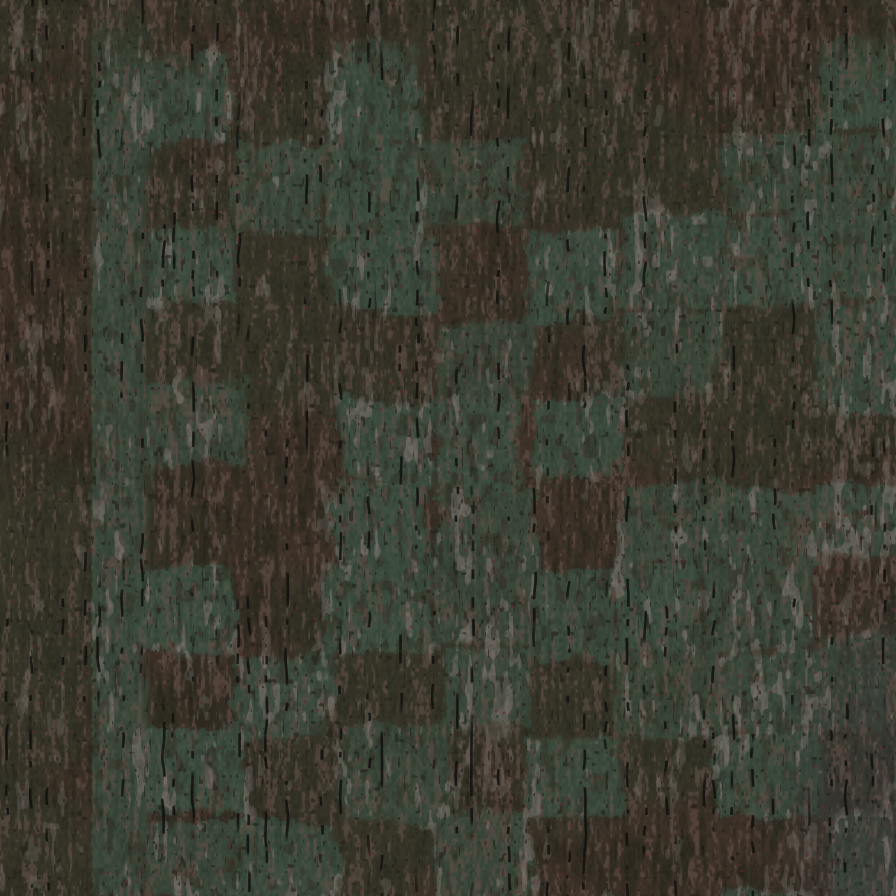
A Shadertoy shader for this texture:

```glsl
float hash(vec2 p) {
    vec3 q = fract(p.xyx * vec3(0.1031, 0.1030, 0.0973));
    q += dot(q, q.yzx + 33.33);
    return fract((q.x + q.y) * q.z);
}

float noise(vec2 p) {
    vec2 cell = floor(p), f = fract(p);
    f = f * f * (3.0 - 2.0 * f);
    float low = mix(hash(cell), hash(cell + vec2(1, 0)), f.x);
    float high = mix(hash(cell + vec2(0, 1)), hash(cell + vec2(1, 1)), f.x);
    return mix(low, high, f.y);
}

float fbm(vec2 p) {
    float sum = 0.0, weight = 0.533;
    for (int i = 0; i < 4; i++) {
        sum += weight * noise(p);
        p = p * 2.03 + 17.3;
        weight *= 0.5;
    }
    return sum;
}

float boxDistance(vec2 p, vec2 halfSize) {
    vec2 d = abs(p) - halfSize;
    return length(max(d, 0.0)) + min(max(d.x, d.y), 0.0);
}

// Irregular checker: x is paint coverage, y is the worn rim
vec2 paintedChecks(vec2 uv, float ragged) {
    vec2 grid = (uv - vec2(0.16, -0.01)) / vec2(0.107, 0.095);
    grid += 0.3 * (vec2(noise(uv * 4.0), noise(uv * 4.0 + 31.0)) - 0.5);
    vec2 base = floor(grid), result = vec2(0.0);
    for (int j = -1; j <= 1; j++)
    for (int i = -1; i <= 1; i++) {
        vec2 id = base + vec2(i, j);
        float flipped = step(hash(id + 5.7), 0.17);
        float painted = mod(id.x + id.y + flipped, 2.0);
        if (painted < 0.5 || id.x < 0.0 || id.y > 9.0) continue;
        vec2 shift = 0.16 * (vec2(hash(id + 11.0), hash(id + 23.0)) - 0.5);
        vec2 size = 0.5 + 0.14 * (vec2(hash(id + 37.0), hash(id + 41.0)) - 0.4);
        float d = boxDistance(grid - id - 0.5 - shift, size) + ragged;
        float strength = mix(0.72, 1.0, hash(id + 53.0));
        result.x = max(result.x, strength * smoothstep(0.03, -0.03, d));
        result.y = max(result.y, smoothstep(0.07, 0.02, abs(d)));
    }
    return result;
}

// Broken dark cracks, one wandering line in each vertical lane
float cracks(vec2 uv, float lanes) {
    float lane = floor(uv.x * lanes);
    float center = 0.2 + 0.6 * hash(vec2(lane, 3.0));
    center += 0.16 * (noise(vec2(lane * 7.0, uv.y * 45.0)) - 0.5);
    float across = abs(fract(uv.x * lanes) - center) / lanes;
    float dash = smoothstep(0.58, 0.7, noise(vec2(lane * 9.0, uv.y * 95.0)));
    float stretch = smoothstep(0.4, 0.6, noise(vec2(lane * 5.0, uv.y * 7.0)));
    return smoothstep(0.0022, 0.0007, across) * dash * stretch;
}

// Scattered specks with a random position in each cell
float specks(vec2 uv, float count, float share) {
    vec2 p = uv * count, id = floor(p);
    vec2 center = 0.3 + 0.4 * vec2(hash(id + 2.0), hash(id + 8.0));
    float dotMask = smoothstep(0.24, 0.1, length(fract(p) - center));
    return dotMask * step(hash(id + 61.0), share);
}

void mainImage(out vec4 fragColor, in vec2 fragCoord) {
    vec2 uv = fragCoord / iResolution.xy;
    vec3 darkBrown = vec3(0.190, 0.172, 0.132);
    vec3 brown = vec3(0.238, 0.193, 0.157);
    vec3 olive = vec3(0.205, 0.210, 0.160);
    vec3 green = vec3(0.235, 0.300, 0.245);
    vec3 rust = vec3(0.325, 0.265, 0.240);
    vec3 pale = vec3(0.430, 0.410, 0.385);
    vec3 crimson = vec3(0.360, 0.170, 0.190);

    float cloud = fbm(uv * 5.0 + 9.0);
    float blotch = fbm(uv * vec2(34.0, 26.0));
    float fine = noise(uv * vec2(390.0, 210.0));
    float streak = noise(uv * vec2(230.0, 38.0) + 4.0);
    float band = noise(vec2(uv.x * 30.0, uv.y * 5.0) + 70.0);
    float ragged = 0.22 * (blotch - 0.5) + 0.10 * (fine - 0.5);

    // Brown ground with olive clouds
    vec3 color = mix(darkBrown, brown, smoothstep(0.3, 0.6, blotch * 0.6 + streak * 0.4));
    color = mix(color, olive, 0.65 * smoothstep(0.42, 0.65, cloud));

    // Green checks and the upright stripe at the left
    vec2 checks = paintedChecks(uv, ragged);
    float edge = 0.012 * ragged;
    float stripe = smoothstep(0.101, 0.104, uv.x + edge)
                 * smoothstep(0.172, 0.155, uv.x + 0.1 * ragged);
    float paint = max(checks.x, 0.82 * stripe);
    float topFade = smoothstep(1.0, 0.9, uv.y + 0.1 * (cloud - 0.5));
    paint *= mix(0.25, 1.0, topFade);
    paint *= 1.0 - 0.5 * smoothstep(0.6, 0.75, noise(uv * vec2(130.0, 75.0)));
    color = mix(color, green, paint);

    // Grey haze in the lower right corner
    float haze = smoothstep(0.32, 0.05, length((uv - vec2(1.0, 0.1)) * vec2(1.8, 1.0)));
    color = mix(color, vec3(0.225, 0.235, 0.215), 0.65 * haze);

    // Upright wear: rust streaks, then pale chips in bands and on rims
    float wear = 0.55 * noise(uv * vec2(200.0, 65.0)) + 0.45 * noise(uv * vec2(90.0, 18.0) + 40.0);
    float rustWear = smoothstep(0.6, 0.74, 0.6 * streak + 0.4 * fine + 0.2 * (band - 0.5));
    color = mix(color, rust, 0.6 * rustWear);
    float chips = smoothstep(0.70, 0.79, wear + 0.28 * (band - 0.5) + 0.07 * checks.y);
    color = mix(color, pale, 0.75 * chips * mix(0.5, 1.0, paint));

    // Grain, specks and cracks
    color *= 1.0 + 0.20 * (fine - 0.5) + 0.16 * (streak - 0.5);
    float pits = smoothstep(0.80, 0.92, noise(uv * vec2(310.0, 150.0) + 90.0));
    color = mix(color, darkBrown * 0.7, 0.6 * pits);
    color = mix(color, crimson, 0.6 * specks(uv, 95.0, 0.035));
    color = mix(color, vec3(0.06, 0.06, 0.05), 0.85 * cracks(uv, 48.0));
    fragColor = vec4(color, 1.0);
}
```
